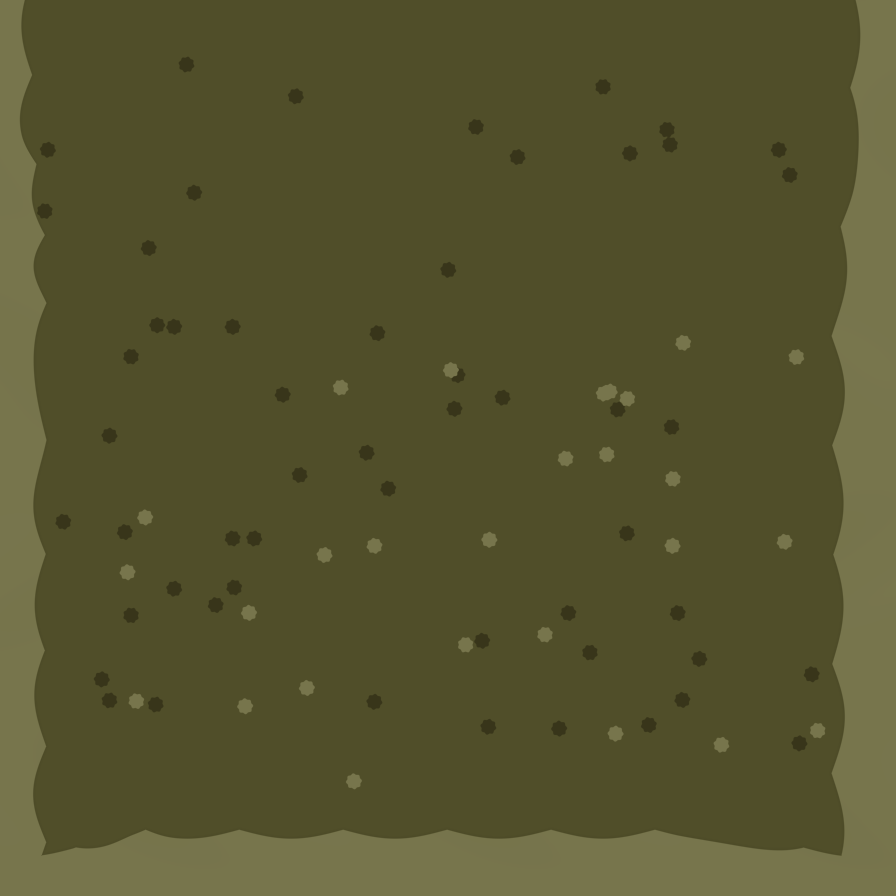
Give the GLSL for this texture, as a WebGL 1 fragment shader.

```glsl
precision highp float;
// A dark olive panel with scalloped, torn edges lies on a paler olive ground.
// Rectified sines shape the three visible sides; the top runs off the canvas.
// Hashed loops scatter dark and pale specks with slightly notched outlines.

uniform vec2 u_resolution;

const float PI = 3.14159265;
const vec3 GROUND = vec3(0.466, 0.458, 0.298);
const vec3 PANEL = vec3(0.313, 0.305, 0.160);
const vec3 DARK_SPECK = vec3(0.218, 0.208, 0.100);
const int DARK_COUNT = 54;
const int PALE_COUNT = 27;

float hash(float n) {
  return fract(sin(n * 12.9898) * 43758.547);
}

// Smooth bump, one at the centre and fading with distance.
float bump(float x, float centre, float width) {
  float d = (x - centre) / width;
  return exp(-d * d);
}

// Row of rounded lobes separated by sharp cusps at whole phases.
float scallop(float phase) {
  return abs(sin(PI * phase));
}

float leftEdge(float y) {
  float phase = (y - 0.06 - 0.069 * bump(y, 0.64, 0.12)) / 0.107;
  float base = 0.051 - 0.015 * smoothstep(0.75, 0.85, y);
  return base - 0.013 * scallop(phase) + 0.001 * sin(41.0 * y);
}

float rightEdge(float y) {
  float phase = (y - 0.015 - 0.033 * smoothstep(0.78, 0.9, y)) / 0.122;
  float base = 0.929 + 0.019 * smoothstep(0.63, 0.88, y);
  return base + 0.013 * scallop(phase) + 0.001 * sin(37.0 * y);
}

float bottomEdge(float x) {
  float middle = smoothstep(0.08, 0.2, x) * (1.0 - smoothstep(0.76, 0.9, x));
  float phase = (x - 0.085 + 0.05 * middle) / 0.116;
  float ends = 1.0 - smoothstep(0.08, 0.15, x) + smoothstep(0.76, 0.9, x);
  return 0.074 - 0.02 * ends - 0.010 * scallop(phase);
}

// Positive inside the panel.
float panelDepth(vec2 p) {
  float sides = min(p.x - leftEdge(p.y), rightEdge(p.y) - p.x);
  return min(sides, p.y - bottomEdge(p.x));
}

// Coverage of a small disc with a faintly notched rim.
float speck(vec2 offset, float radius, float turn, float soft) {
  float dist = length(offset);
  if (dist > radius * 1.5) return 0.0;
  float angle = atan(offset.y, offset.x + 0.00001);
  float rim = radius * (1.0 + 0.07 * cos(8.0 * angle + turn));
  return 1.0 - smoothstep(-soft, soft, dist - rim);
}

// Random spot in a box; skew above zero gathers spots near its foot.
vec2 scatter(float id, vec2 low, vec2 high, float skew) {
  float rise = hash(id + 0.37);
  rise *= mix(1.0, rise, skew);
  return mix(low, high, vec2(hash(id), rise));
}

void main() {
  vec2 p = gl_FragCoord.xy / u_resolution;
  float soft = 0.8 / min(u_resolution.x, u_resolution.y);

  // Ground with very faint layered mottling.
  float mottle = sin(17.0 * p.x + 3.0 * sin(9.0 * p.y)) * sin(13.0 * p.y);
  vec3 ground = GROUND + 0.003 * mottle;

  // Panel with a thin shaded rim.
  float depth = panelDepth(p);
  float inside = smoothstep(-soft, soft, depth);
  vec3 panel = PANEL * (1.0 - 0.04 * (1.0 - smoothstep(0.0, 0.004, depth)));
  vec3 colour = mix(ground, panel, inside);

  // Dark specks, held inside the panel.
  float dark = 0.0;
  for (int i = 0; i < DARK_COUNT; i++) {
    float id = float(i) + 1.0;
    vec2 spot = scatter(id, vec2(0.05, 0.16), vec2(0.93, 0.95), 0.4);
    dark = max(dark, speck(p - spot, 0.0083, 6.0 * hash(id + 0.7), soft));
  }
  colour = mix(colour, DARK_SPECK, dark * inside);

  // Pale specks over the lower two thirds.
  float pale = 0.0;
  for (int i = 0; i < PALE_COUNT; i++) {
    float id = float(i) + 101.0;
    vec2 spot = scatter(id, vec2(0.08, 0.06), vec2(0.92, 0.64), 0.0);
    pale = max(pale, speck(p - spot, 0.0083, 6.0 * hash(id + 0.7), soft));
  }
  colour = mix(colour, GROUND, pale);

  gl_FragColor = vec4(colour, 1.0);
}
```
